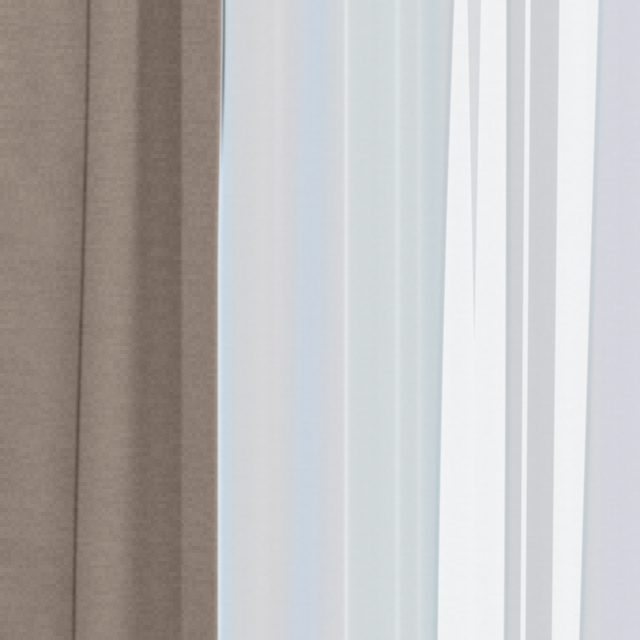
Write a WebGL 1 fragment shader that draws this texture.

```glsl
precision highp float;
// Heavy taupe drape with soft folds beside a sheer, backlit pleated curtain.

uniform vec2 u_resolution;

// Soft step centred on an edge.
float edge(float x, float at, float soft) {
  return smoothstep(at - soft, at + soft, x);
}

// Soft-edged band between two positions.
float band(float x, float left, float right, float soft) {
  return edge(x, left, soft) * (1.0 - edge(x, right, soft));
}

// Bell-shaped ridge.
float ridge(float x, float centre, float width) {
  float d = (x - centre) / width;
  return exp(-d * d);
}

float hash(vec2 cell) {
  return fract(sin(dot(cell, vec2(41.3, 289.1))) * 4758.5);
}

// Layered sines: slow, irregular waves in -1..1.
float waves(vec2 p) {
  float sum = 0.0;
  float gain = 0.5;
  for (int i = 0; i < 4; i++) {
    sum += gain * sin(p.x + 1.7 * sin(p.y));
    p = mat2(1.5, 0.9, -0.9, 1.5) * p + 1.3;
    gain *= 0.5;
  }
  return sum;
}

// Crossed threads with uneven cell brightness.
float weave(vec2 p, float threads) {
  vec2 q = p * threads;
  float cross = sin(q.x * 6.2832) * sin(q.y * 6.2832);
  float slub = hash(vec2(floor(q.x * 0.2), floor(q.y))) - 0.5;
  return 0.35 * cross + (hash(floor(q)) - 0.5) + 0.6 * slub;
}

vec3 drape(vec2 p, float drop) {
  float seam = 0.140 - 0.024 * smoothstep(-0.1, 1.1, drop);
  float fromSeam = p.x - seam;
  float leftPanel = 1.0 - edge(fromSeam, 0.0, 0.002);

  // Broad light on the folds
  float leftTone = 0.79 - 0.17 * drop - 0.22 * smoothstep(-0.06, 0.0, fromSeam);
  float middleTone = 0.60 + 0.25 * ridge(p.x, 0.185 - 0.02 * drop, 0.035) - 0.10 * drop;
  float tone = mix(middleTone, leftTone, leftPanel);

  // Recessed fold and the returning hem
  float recessSoft = 0.006 + 0.022 * drop;
  float recess = edge(p.x, 0.216 - 0.008 * drop, recessSoft) * (1.0 - edge(p.x, 0.285, 0.005));
  tone = mix(tone, 0.19 + 0.09 * drop + 0.10 * ridge(p.x, 0.245, 0.02), recess);
  float hem = edge(p.x, 0.285, 0.005);
  tone = mix(tone, 0.68 - 0.12 * drop, hem);
  tone -= 0.55 * ridge(fromSeam, -0.001, 0.0035);

  // Diagonal creases, strongest near the top
  float crease = waves(vec2(p.x * 38.0 + p.y * 17.0, p.y * 11.0 - p.x * 9.0));
  tone += crease * mix(0.03, 0.085, leftPanel) * (1.0 - 0.6 * drop) * (1.0 - recess);
  tone += 0.13 * weave(p, 170.0);
  return mix(vec3(0.40, 0.35, 0.31), vec3(0.64, 0.58, 0.54), tone);
}

vec3 sheer(vec2 p, float drop) {
  vec3 color = vec3(0.830, 0.838, 0.850);

  // Broad tints showing through the cloth
  color += vec3(0.004, -0.006, -0.010) * ridge(p.x, 0.425, 0.045);
  color += vec3(-0.040, -0.006, 0.025) * ridge(p.x, 0.492 - 0.020 * drop, 0.026);
  color += vec3(-0.045, 0.0, 0.030) * ridge(p.x, 0.350, 0.014);
  color += vec3(-0.005, 0.012, 0.008) * band(p.x, 0.545, 0.690, 0.008);
  color += vec3(-0.035, -0.022, -0.015) * ridge(p.x, 0.677, 0.014);
  color += vec3(0.002, 0.000, 0.020) * edge(p.x, 0.935, 0.02);
  color -= 0.018 * band(p.x, 0.790, 0.875, 0.003);

  // Fine vertical pleats and narrow bright creases
  color += 0.008 * waves(vec2(p.x * 95.0, 0.3 * drop));
  color += 0.055 * ridge(p.x, 0.541, 0.0035);
  color += 0.035 * ridge(p.x, 0.621, 0.0045);
  color += 0.018 * ridge(p.x, 0.655, 0.004);
  color += 0.020 * (1.0 - drop) * ridge(p.x, 0.436, 0.010);

  // Bright gaps, each leaning slightly as it falls
  float soft = 0.0018;
  float wideLeft = 0.710 - 0.040 * drop + 0.014 * drop * drop;
  float wideRight = 0.791 - 0.004 * drop * drop;
  float slitHalf = 0.0105 * (1.0 - drop / 0.53);
  float slit = band(p.x, 0.741 - slitHalf, 0.741 + slitHalf, soft) * step(0.0, slitHalf);
  float wide = band(p.x, wideLeft, wideRight, soft) * (1.0 - 0.85 * slit);
  float thin = band(p.x, 0.821 - 0.008 * drop, 0.829 - 0.008 * drop, soft);
  float outerRight = 0.935 - 0.030 * drop;
  float outer = band(p.x, 0.874 - 0.012 * drop, outerRight, soft);
  float glow = max(wide, max(thin, outer));
  vec3 light = vec3(0.938, 0.946, 0.953) + 0.006 * waves(vec2(p.x * 120.0, drop));
  color = mix(color, light, glow);

  // Cool rims beside the gaps
  float rim = ridge(p.x, wideLeft - 0.004, 0.004) + ridge(p.x, wideRight + 0.004, 0.004);
  rim += ridge(p.x, outerRight + 0.004, 0.004);
  color -= vec3(0.050, 0.028, 0.020) * rim * (1.0 - glow);
  return color + 0.006 * weave(p, 190.0);
}

void main() {
  vec2 p = gl_FragCoord.xy / u_resolution;
  float drop = 1.0 - p.y;
  float border = 0.340 + 0.006 * (1.0 - smoothstep(0.0, 0.45, drop));
  vec3 color = sheer(p, drop);

  // Shadow line above, pale fringe below
  float upper = 1.0 - smoothstep(0.10, 0.30, drop);
  color = mix(color, vec3(0.43, 0.42, 0.42), 0.75 * upper * ridge(p.x, border + 0.004, 0.0025));
  color += 0.05 * (1.0 - upper) * ridge(p.x, border + 0.003, 0.004);

  vec3 cloth = drape(p, drop) + 0.08 * ridge(p.x, border - 0.001, 0.004);
  color = mix(cloth, color, edge(p.x, border, 0.0022));
  gl_FragColor = vec4(clamp(color, 0.0, 1.0), 1.0);
}
```
